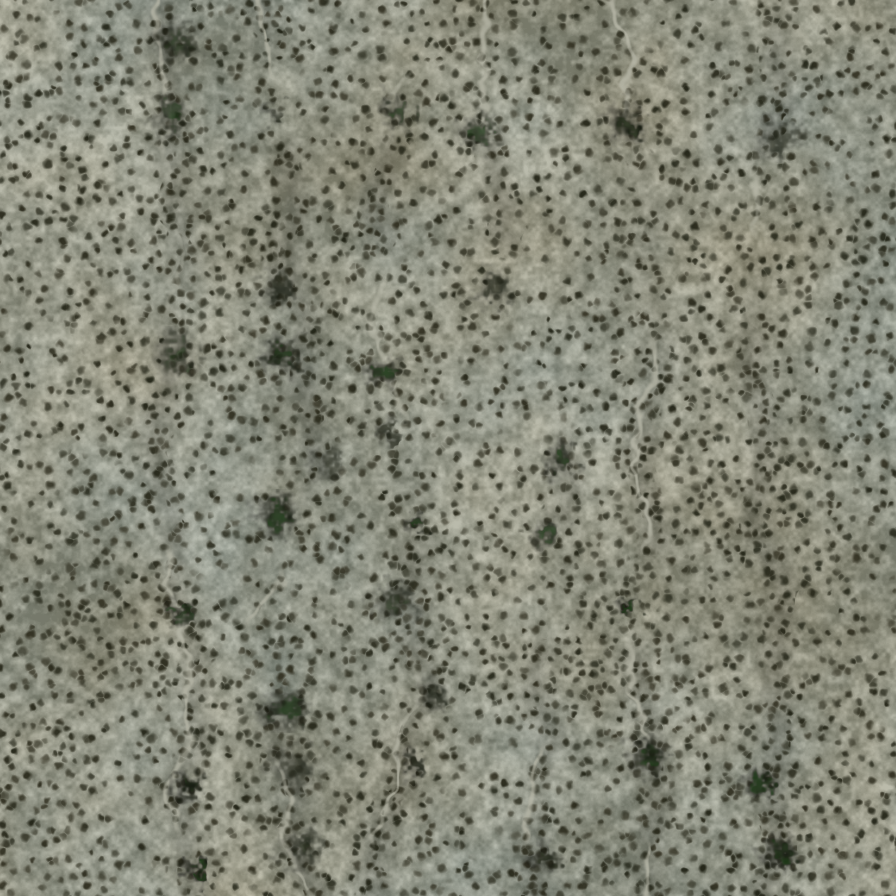
Give the GLSL for this texture, as a WebGL 1 fragment shader.

```glsl
precision highp float;
uniform vec2 u_resolution;

float hash(vec2 p) {
  vec3 q = fract(vec3(p.xyx) * 0.1031);
  q += dot(q, q.yzx + 33.33);
  return fract((q.x + q.y) * q.z);
}

vec2 hash2(vec2 p) {
  return vec2(hash(p + 17.3), hash(p + 71.9));
}

float noise(vec2 p) {
  vec2 i = floor(p), f = fract(p);
  f = f * f * (3.0 - 2.0 * f);
  return mix(mix(hash(i), hash(i + vec2(1.0, 0.0)), f.x),
             mix(hash(i + vec2(0.0, 1.0)), hash(i + vec2(1.0, 1.0)), f.x), f.y);
}

float fbm(vec2 p) {
  float sum = 0.0, amp = 0.5;
  for (int i = 0; i < 4; i++) {
    sum += amp * noise(p);
    p = p * 2.03 + 19.7;
    amp *= 0.5;
  }
  return sum / 0.9375;
}

// Horizontal position of a dry stream bed at height y
float washX(float id, float y) {
  float lean = (hash(vec2(id, 5.0)) - 0.3) * 0.15 * (y - 0.5);
  float bend = 0.09 * (noise(vec2(y * 4.0, id * 7.0 + 40.0)) - 0.5);
  float wiggle = 0.03 * (noise(vec2(y * 17.0, id * 9.0 + 80.0)) - 0.5);
  return 0.19 + 0.133 * id + lean + bend + wiggle;
}

// Soft round shrubs on a jittered grid; cover is the share of filled cells
float shrubs(vec2 p, float cells, float rMin, float rMax, float cover) {
  vec2 g = p * cells, base = floor(g);
  float dark = 0.0;
  for (int j = -1; j <= 1; j++) {
    for (int i = -1; i <= 1; i++) {
      vec2 cell = base + vec2(float(i), float(j));
      vec2 seed = cell + cells * 3.0;
      vec2 center = cell + 0.05 + 0.9 * hash2(seed);
      float r = mix(rMin, rMax, hash(seed + 31.0));
      float d = length(g - center) / cells;
      float present = smoothstep(-0.04, 0.04, cover - hash(seed + 53.0));
      float depth = mix(0.6, 1.0, hash(seed + 97.0));
      float core = 1.0 - smoothstep(r * 0.35, r + 0.0022, d);
      float halo = 0.2 * (1.0 - smoothstep(r * 0.5, r + 0.006, d));
      dark = max(dark, present * depth * max(core, halo));
    }
  }
  return dark;
}

void main() {
  vec2 p = gl_FragCoord.xy / u_resolution.y;
  vec2 rough = vec2(noise(p * 210.0), noise(p * 210.0 + 50.0)) - 0.5;
  vec2 clump = vec2(noise(p * 75.0), noise(p * 75.0 + 30.0)) - 0.5;

  // Stream beds: brush density, pale channels and trees
  float brush = 0.0, channel = 0.0, tree = 0.0, shade = 0.0, green = 0.0;
  for (int i = 0; i < 6; i++) {
    float id = float(i);
    float dx = p.x - washX(id, p.y) + 0.012 * clump.x;
    float along = noise(vec2(p.y * 9.0, id * 13.0 + 7.0));
    brush = max(brush, exp(-dx * dx / 0.0003) * smoothstep(0.15, 0.65, along));
    float open = smoothstep(0.46, 0.7, noise(vec2(p.y * 9.0, id * 11.0 + 120.0)));
    float width = 0.0035 + 0.004 * noise(p * 50.0);
    channel = max(channel, open * (1.0 - smoothstep(0.0005, width, abs(dx + 0.006))));

    float row = floor(p.y * 11.0);
    vec2 seed = vec2(row + 3.0, id * 5.0 + 200.0);
    float ty = (row + 0.27 + 0.46 * hash(seed)) / 11.0;
    vec2 center = vec2(washX(id, ty) + 0.04 * (hash(seed + 9.0) - 0.5), ty);
    vec2 q = p - center + rough * 0.016 + clump * 0.018;
    float r = mix(0.009, 0.019, hash(seed + 21.0));
    float present = step(hash(seed + 43.0), 0.45) * mix(0.55, 1.0, hash(seed + 61.0));
    float crownMask = present * (1.0 - smoothstep(r * 0.3, r * 1.25, length(q)));
    green = max(green, crownMask * hash(seed + 77.0));
    tree = max(tree, crownMask);
    shade = max(shade, present * (1.0 - smoothstep(r * 0.4, r * 1.9, length(q + vec2(0.004, 0.0)))));
  }

  // Mottled gravel ground with fine grit
  float mottle = fbm(p * vec2(9.0, 6.0) + 3.0);
  float gravel = fbm(p * 90.0 + 11.0);
  float grit = noise(p * 230.0 + 5.0) - 0.5;
  float tone = 0.54 + 1.0 * (mottle - 0.5) + 1.3 * (gravel - 0.5) + 0.45 * grit;
  vec3 color = mix(vec3(0.465, 0.475, 0.415), vec3(0.685, 0.69, 0.63), clamp(tone, 0.0, 1.2));
  color += vec3(0.026, 0.0, -0.026) * (fbm(p * 7.0 + 60.0) - 0.5) * 2.0;
  color *= 1.0 - 0.12 * brush;
  color = mix(color, vec3(0.72, 0.72, 0.66), 0.75 * channel);

  // Scattered scrub, thicker along the beds
  vec2 bent = p + rough * 0.003;
  float patchy = fbm(p * 7.0 + 90.0) - 0.5;
  float scrub = shrubs(bent, 50.0, 0.0032, 0.0054, 0.8 + 0.5 * patchy);
  scrub = max(scrub, shrubs(bent, 78.0, 0.0024, 0.0045, 0.25 + 0.55 * brush + 0.6 * patchy));
  scrub *= 1.0 - 0.6 * channel;
  vec3 scrubColor = mix(vec3(0.11, 0.12, 0.07), vec3(0.20, 0.19, 0.13), noise(p * 60.0));
  color = mix(color, scrubColor, 0.95 * scrub);

  // Tree crowns with dark gaps, some of them green
  color *= 1.0 - 0.4 * shade;
  float leaf = noise(p * 130.0 + 8.0);
  vec3 crown = mix(vec3(0.07, 0.09, 0.05), vec3(0.22, 0.23, 0.17), leaf);
  crown = mix(crown, vec3(0.10, 0.23, 0.08), smoothstep(0.25, 0.6, green) * leaf);
  color = mix(color, crown, 0.93 * tree);

  gl_FragColor = vec4(color, 1.0);
}
```
